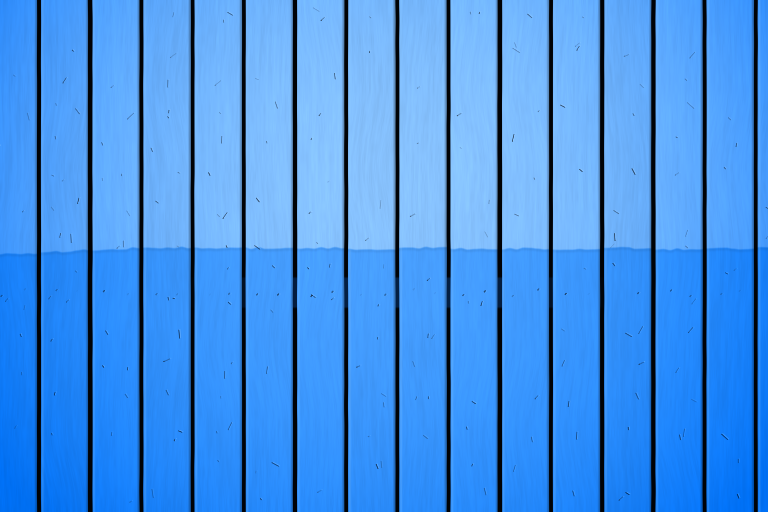
This texture is drawn by a WebGL 2 fragment shader. Its source:

```glsl
#version 300 es
precision highp float;

#define PLANKS 15.0
#define FIRST_GAP 0.762
#define GAP_HALF 0.041
#define SEAM_Y 0.515
#define NAIL_Y 0.428
#define CHIP_ROWS 16.0
#define CHIP_CHANCE 0.38
#define GRAIN 0.045

uniform vec2 u_resolution;
out vec4 outColor;

float hash(vec2 p) {
    vec3 q = fract(vec3(p.xyx) * vec3(0.1031, 0.1030, 0.0973));
    q += dot(q, q.yzx + 33.33);
    return fract((q.x + q.y) * q.z);
}

float noise(vec2 p) {
    vec2 i = floor(p), f = fract(p);
    f = f * f * (3.0 - 2.0 * f);
    return mix(mix(hash(i), hash(i + vec2(1, 0)), f.x),
               mix(hash(i + vec2(0, 1)), hash(i + vec2(1, 1)), f.x), f.y);
}

// Coverage of a short slanted stroke, in units of canvas width
float stroke(vec2 p, float slant, float halfLength, float radius, float px) {
    vec2 dir = vec2(sin(slant), cos(slant));
    p -= dir * clamp(dot(p, dir), -halfLength, halfLength);
    return 1.0 - smoothstep(radius - px * 0.5, radius + px * 0.5, length(p));
}

// Signed relief of chips and nail heads: dark below zero, bright above
float marks(float plank, float across, float y, float aspect, float px) {
    float relief = 0.0;
    for (int layer = 0; layer < 2; layer++) {
        float row = floor(y * CHIP_ROWS);
        vec2 cell = vec2(plank + 7.0, row + 41.0 * float(layer));
        if (hash(cell) > CHIP_CHANCE) continue;
        vec2 centre = vec2(mix(0.2, 0.8, hash(cell + 3.7)),
                           (row + mix(0.25, 0.75, hash(cell + 9.1))) / CHIP_ROWS);
        vec2 p = vec2((across - centre.x) / PLANKS, (y - centre.y) * aspect);
        float slant = (hash(cell + 5.3) - 0.5) * 2.4;
        float size = mix(0.0008, 0.0055, pow(hash(cell + 2.9), 2.0));
        float depth = mix(0.15, 0.55, hash(cell + 6.5));
        relief -= depth * stroke(p, slant, size, 0.0007, px);
        relief += 0.6 * depth * stroke(p - vec2(0.0014, 0.0008), slant, size, 0.0006, px);
    }
    for (int side = 0; side < 2; side++) {
        vec2 seed = vec2(plank + 19.0, float(side) * 13.0);
        vec2 centre = vec2(0.3 + 0.42 * float(side) + 0.1 * (hash(seed) - 0.5),
                           NAIL_Y + 0.014 * (hash(seed + 4.0) - 0.5));
        vec2 p = vec2((across - centre.x) / PLANKS, (y - centre.y) * aspect);
        float depth = 0.55 * hash(seed + 8.0);
        relief -= depth * stroke(p, 0.8, 0.0007, 0.0010, px);
        relief += 0.4 * depth * stroke(p - vec2(0.0018, 0.0), 0.8, 0.001, 0.0007, px);
    }
    return relief;
}

// Two coats of paint, each falling off toward the canvas corners
vec3 paint(vec2 uv, float plank, float across) {
    vec2 upperD = (uv - vec2(0.51, 0.62)) * vec2(1.65, 1.1);
    vec2 lowerD = (uv - vec2(0.50, 0.55)) * vec2(1.65, 1.2);
    vec3 upper = mix(vec3(0.535, 0.765, 1.0), vec3(0.13, 0.52, 0.99), min(dot(upperD, upperD), 1.0));
    vec3 lower = mix(vec3(0.285, 0.625, 1.0), vec3(0.0, 0.44, 0.96), min(dot(lowerD, lowerD), 1.0));
    float seam = SEAM_Y - 0.011 * (1.0 - smoothstep(0.0, 0.2, uv.x));
    seam += 0.005 * (hash(vec2(plank + 30.0, 2.0)) - 0.5);
    seam += 0.004 * (noise(vec2(uv.x * 110.0, 3.0)) - 0.5);
    float soft = 0.7 / u_resolution.y + 0.0007;
    vec3 color = mix(lower, upper, smoothstep(-soft, soft, uv.y - seam));
    float ridge = exp(-pow((uv.y - seam + 0.003) / 0.003, 2.0));
    return color * (1.0 - 0.06 * ridge);
}

void main() {
    vec2 uv = gl_FragCoord.xy / u_resolution;
    float aspect = u_resolution.y / u_resolution.x;
    float px = 1.0 / u_resolution.x;
    float s = uv.x * PLANKS - FIRST_GAP;
    float plank = floor(s), across = fract(s);
    float gap = floor(s + 0.5), fromGap = s - gap;

    // Painted wood with long, bending grain
    vec3 color = paint(uv, plank, across);
    float bend = 0.25 * noise(vec2(plank * 5.0, uv.y * 6.0));
    vec2 fibre = vec2((across + bend) * 22.0 + plank * 37.0, uv.y * 13.0);
    float grain = noise(fibre) - 0.5 + 0.7 * (noise(fibre * vec2(2.3, 4.0)) - 0.5);
    float blotch = noise(vec2(s * 3.0, uv.y * 9.0)) - 0.5;
    float tint = hash(vec2(plank + 11.0, 4.0)) - 0.5;
    color *= 1.0 + GRAIN * grain + 0.02 * blotch + 0.03 * tint;
    float relief = marks(plank, across, uv.y, aspect, px);
    color *= 1.0 + min(relief, 0.0);
    color = mix(color, vec3(0.75, 0.89, 1.0), clamp(relief, 0.0, 1.0) * 0.7);

    // Rounded plank edges: lit on the left, shaded on the right
    float lit = exp(-pow((fromGap - 0.072) / 0.022, 2.0));
    float shade = smoothstep(-0.10, -0.045, fromGap) * step(fromGap, 0.0);
    color = mix(color, vec3(0.55, 0.79, 1.0), 0.22 * lit);
    color *= 1.0 - 0.28 * shade;

    // Dark gaps, with a crossbeam faintly visible behind some of them
    float halfWidth = GAP_HALF + 0.010 * (hash(vec2(gap + 5.0, 8.0)) - 0.5);
    float wobble = 0.006 * (noise(vec2(gap * 9.0, uv.y * 24.0)) - 0.5);
    float aa = PLANKS * px * 0.6;
    float open = 1.0 - smoothstep(halfWidth - aa, halfWidth + aa, abs(fromGap + wobble));
    float beam = smoothstep(0.396, 0.402, uv.y) * (1.0 - smoothstep(0.455, 0.461, uv.y));
    beam *= 1.0 - smoothstep(0.1, 0.3, abs(uv.x - 0.52));
    vec3 depthColor = mix(vec3(0.0, 0.008, 0.02), vec3(0.02, 0.15, 0.32), beam * 0.8);
    color = mix(color, depthColor, open);

    outColor = vec4(clamp(color, 0.0, 1.0), 1.0);
}
```
